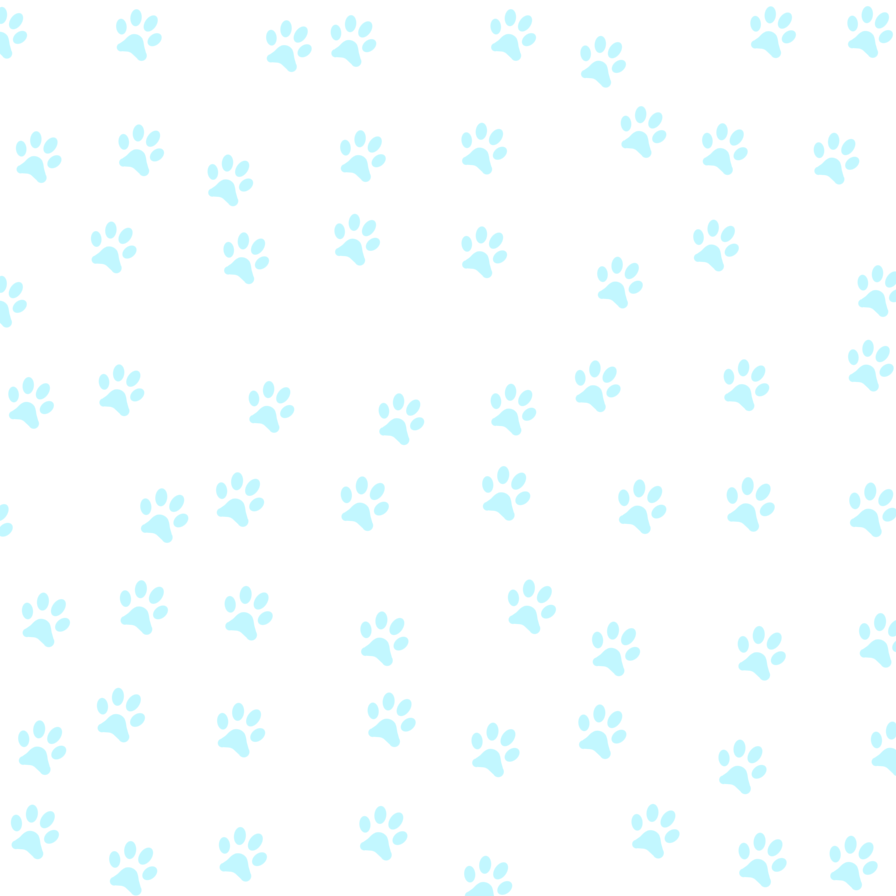
This pattern is drawn by a three.js fragment shader. Its source:

```glsl
varying vec2 vUv;

const vec3 BACKGROUND = vec3(1.0);
const vec3 PAW_COLOR = vec3(0.76, 0.97, 1.0);
const vec2 GRID = vec2(7.4, 7.6);       // cells across and up
const vec2 GRID_SHIFT = vec2(0.35, 0.2);
const float JITTER = 0.54;              // wander range, in cells
const float EDGE = 0.001;               // half width of the soft edge

vec2 hash22(vec2 p) {
  vec3 q = fract(vec3(p.xyx) * vec3(0.1031, 0.1030, 0.0973));
  q += dot(q, q.yzx + 33.33);
  return fract((q.xx + q.yz) * q.zy);
}

float smoothMin(float a, float b, float k) {
  float h = max(k - abs(a - b), 0.0) / k;
  return min(a, b) - h * h * k * 0.25;
}

// Ellipse leaning clockwise by tilt
float ellipse(vec2 p, vec2 center, vec2 radii, float tilt) {
  float c = cos(tilt), s = sin(tilt);
  p -= center;
  p = vec2(c * p.x - s * p.y, s * p.x + c * p.y);
  float k = length(p / radii);
  float slope = length(p / (radii * radii));
  return k * (k - 1.0) / max(slope, 0.001);
}

// Capsule whose radius changes from ra to rb
float taper(vec2 p, vec2 a, vec2 b, float ra, float rb) {
  vec2 axis = b - a;
  float h = clamp(dot(p - a, axis) / dot(axis, axis), 0.0, 1.0);
  return length(p - a - axis * h) - mix(ra, rb, h);
}

// Paw print, about two units tall
float paw(vec2 p) {
  vec2 hub = vec2(-0.19, -0.33);
  float heel = taper(p, hub, vec2(0.09, -0.79), 0.35, 0.20);
  float side = taper(p, hub, vec2(-0.70, -0.47), 0.34, 0.155);
  float d = smoothMin(heel, side, 0.08);
  d = min(d, ellipse(p, vec2(-0.68, 0.32), vec2(0.20, 0.30), -0.08));
  d = min(d, ellipse(p, vec2(-0.12, 0.66), vec2(0.215, 0.325), 0.10));
  d = min(d, ellipse(p, vec2(0.44, 0.44), vec2(0.22, 0.345), 0.62));
  return min(d, ellipse(p, vec2(0.59, -0.18), vec2(0.21, 0.30), 0.90));
}

// Distance to the nearest paw of a jittered grid
float scatteredPaws(vec2 uv) {
  vec2 cell = floor(uv * GRID + GRID_SHIFT);
  float d = 1.0;
  for (int y = -1; y <= 1; y++) {
    for (int x = -1; x <= 1; x++) {
      vec2 id = cell + vec2(float(x), float(y));
      vec2 offset = 0.5 + JITTER * (hash22(id + 17.0) - 0.5);
      vec2 center = (id + offset - GRID_SHIFT) / GRID;
      // Lower paws are slightly larger
      float size = mix(0.0308, 0.0292, step(0.5, center.y));
      d = min(d, paw((uv - center) / size) * size);
    }
  }
  return d;
}

void main() {
  float coverage = 1.0 - smoothstep(-EDGE, EDGE, scatteredPaws(vUv));
  gl_FragColor = vec4(mix(BACKGROUND, PAW_COLOR, coverage), 1.0);
}
```
